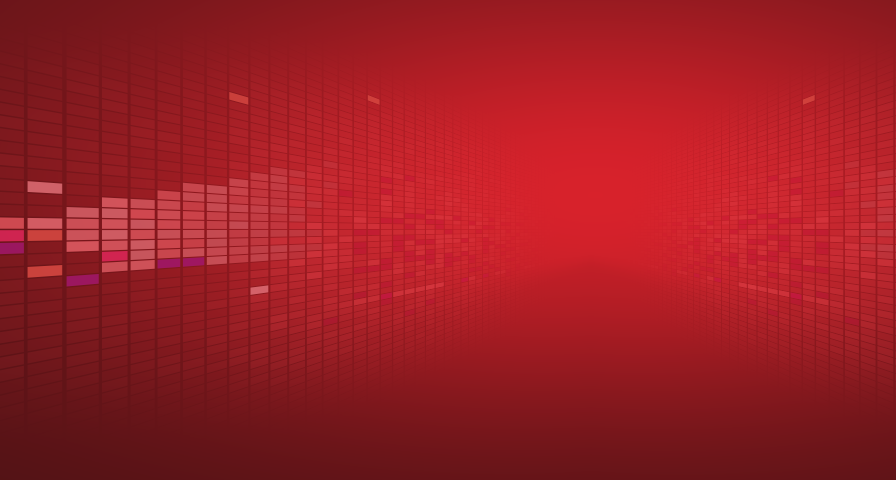
Reproduce this background procedurally as a Shadertoy shader.

```glsl
// Two mirrored walls of glowing tiles recede into a red haze.
// Columns shrink logarithmically toward the vanishing point, rows converge on it;
// each cell gets its light from a central band, hashed sparkle and a few accents.

const vec2 VANISH = vec2(1.2317, 0.522);   // in units of canvas height
const vec3 PINK = vec3(0.87, 0.43, 0.46);
const vec3 ROSE = vec3(0.88, 0.25, 0.28);
const vec3 MAGENTA = vec3(0.80, 0.09, 0.30);
const vec3 PURPLE = vec3(0.63, 0.09, 0.42);
const vec3 CORAL = vec3(0.85, 0.29, 0.26);

float hash(vec2 p) {
    vec3 q = fract(vec3(p.xyx) * 0.1031);
    q += dot(q, q.yzx + 33.33);
    return fract((q.x + q.y) * q.z);
}

// Red glow fading to dark maroon corners
vec3 backdrop(vec2 p) {
    vec2 r = (p - vec2(1.24, 0.58)) / vec2(1.08, 0.48);
    float red = 0.30 + 0.06 * p.y + 0.51 * exp(-dot(r, r));
    return vec3(red, 0.035 + 0.115 * red, 0.03 + 0.165 * red);
}

// Wall coordinates: x is the column, y the row counted downward
vec2 wallCoord(float dist, float drop, float pitch) {
    float warped = dist - 0.0244 * smoothstep(1.024, 1.178, dist);
    return vec2(log(1.1537 / max(warped, 0.001)) / 0.0603, drop / pitch);
}

// Smooth coverage of one tile inside its cell
float tileMask(vec2 local, vec2 gap, vec2 soft) {
    vec2 edge = min(local, 1.0 - local);
    vec2 cover = clamp((edge - gap) / soft + 0.5, 0.0, 1.0);
    return cover.x * cover.y;
}

// Bright stepped band through the near columns
float bandLight(vec2 cell) {
    float top = -ceil(0.7 * cell.x + 0.8);
    float bottom = min(4.0, 1.0 + cell.x + step(2.0, cell.x));
    float inside = step(top, cell.y) * step(cell.y, bottom - 0.5);
    return inside * 0.9 * exp(-cell.x * cell.x / 110.0);
}

// Isolated coloured tiles: column, row, hue index
vec4 accent(vec2 cell) {
    vec3 spots[12] = vec3[12](
        vec3(-1, 0, 1), vec3(-1, 1, 2), vec3(0, -4, 0), vec3(0, 0, 3),
        vec3(0, 3, 3), vec3(1, 4, 2), vec3(2, 2, 1), vec3(4, 3, 2),
        vec3(5, 3, 2), vec3(7, -16, 3), vec3(8, 7, 0), vec3(15, -22, 3));
    vec3 hues[4] = vec3[4](PINK, vec3(0.87, 0.15, 0.35), PURPLE, CORAL);
    vec4 result = vec4(0.0);
    for (int i = 0; i < 12; i++) {
        if (distance(cell, spots[i].xy) < 0.5)
            result = vec4(hues[int(spots[i].z)], 0.85);
    }
    return result;
}

// Tile colour in rgb, opacity in a
vec4 tileLight(vec2 cell) {
    float h = hash(cell + 71.0);
    float sparkle = hash(cell.yx + 137.0);
    float far = smoothstep(5.0, 10.0, cell.x);
    float zone = far * exp(-cell.y * cell.y / 130.0);

    // Faint grid plus hashed glow around the horizon
    vec4 tile = vec4(ROSE, 0.04 + 0.06 * far + 0.06 * h + zone * (0.14 + 0.32 * h * h));

    // Main band with slight variation
    float band = bandLight(cell);
    tile = mix(tile, vec4(mix(PINK, ROSE, h * 0.6), band * (0.85 + 0.15 * sparkle)),
               step(tile.a, band));

    // Scattered magenta, mostly deep in the wall
    float deep = smoothstep(8.0, 17.0, cell.x) * exp(-pow((cell.y - 3.0) / 7.0, 2.0));
    tile = mix(tile, vec4(MAGENTA, 0.28), step(1.0 - 0.3 * deep, sparkle));

    // Broken bright streak along the foot of the wall
    float foot = step(abs(cell.y - 11.0), 0.5) * smoothstep(11.0, 17.0, cell.x);
    tile.a += 0.35 * foot * step(0.35, h);

    vec4 spot = accent(cell);
    return mix(tile, spot, step(0.01, spot.a));
}

void mainImage(out vec4 fragColor, in vec2 fragCoord) {
    vec2 p = fragCoord / iResolution.y;
    float pixel = 1.0 / iResolution.y;
    float dist = abs(p.x - VANISH.x);
    float pitch = 0.018 * (dist + 0.244);
    vec2 wall = wallCoord(dist, VANISH.y - p.y, pitch);
    vec2 cell = floor(wall);

    // Haze hides the vanishing point and the wall's upper and lower ends
    float fade = smoothstep(0.06, 0.34, dist)
               * (1.0 - smoothstep(0.22, 0.45, abs(p.y - 0.52)))
               * (1.0 - smoothstep(16.0, 31.0, abs(wall.y)));

    // Soft floor shade below the foot of the wall
    vec3 color = backdrop(p);
    color *= 1.0 - 0.05 * smoothstep(10.0, 19.0, wall.y) * exp(-dist * 1.5);

    vec2 soft = pixel / vec2(0.0603 * max(dist, 0.01), pitch);
    float mask = tileMask(wall - cell, vec2(0.055, 0.06), soft);
    vec4 tile = tileLight(cell);
    float keep = max(fade, step(0.8, tile.a) * 0.9);
    color *= 1.0 - 0.10 * fade * (1.0 - mask);
    color = mix(color, tile.rgb, clamp(tile.a * keep * mask, 0.0, 1.0));

    fragColor = vec4(color, 1.0);
}
```
